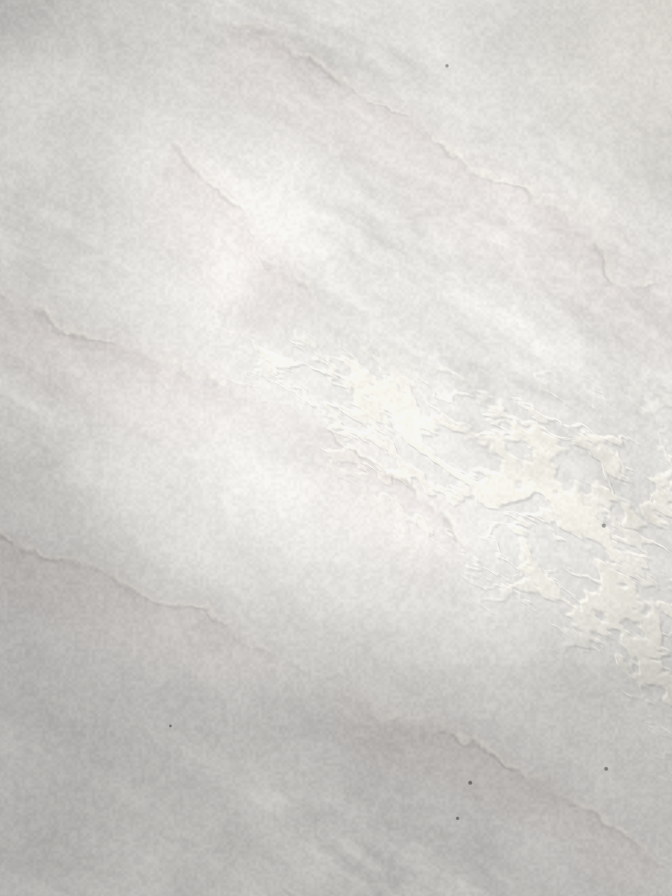
Reproduce this texture procedurally as a WebGL 1 fragment shader.

```glsl
precision highp float;
// Pale polished marble plaster with diagonal veins, lacy crust and soft uneven light.
uniform vec2 u_resolution;

float hash(vec2 p) {
  p = fract(p * vec2(0.1031, 0.1137));
  p += dot(p, p.yx + 33.33);
  return fract((p.x + p.y) * p.x * 17.3);
}

float noise(vec2 p) {
  vec2 i = floor(p), f = fract(p);
  f = f * f * (3.0 - 2.0 * f);
  return mix(mix(hash(i), hash(i + vec2(1, 0)), f.x),
             mix(hash(i + vec2(0, 1)), hash(i + vec2(1, 1)), f.x), f.y);
}

float fbm(vec2 p) {
  float sum = 0.0, amp = 0.5;
  for (int i = 0; i < 5; i++) {
    sum += amp * noise(p);
    p = mat2(1.6, 1.2, -1.2, 1.6) * p + 7.3;
    amp *= 0.5;
  }
  return sum / 0.97;
}

// x runs down along the veins, y runs across them
vec2 veinSpace(vec2 p) {
  return vec2(dot(p, vec2(0.83, -0.56)), dot(p, vec2(0.56, 0.83)));
}

// Height of the torn, lacy plaster crust
float crust(vec2 p) {
  vec2 q = veinSpace(p);
  q.y += 0.08 * (fbm(p * 6.0 + 40.0) - 0.5);
  float coarse = 1.0 - abs(2.0 * fbm(q * vec2(7.0, 15.0) + 11.0) - 1.0);
  float fine = 1.0 - abs(2.0 * fbm(q * vec2(11.0, 31.0) + 27.0) - 1.0);
  float x = p.x - 0.36;
  float band = abs(q.y - 0.87 - 0.14 * x) / (0.055 + 0.32 * max(x, 0.0));
  float mask = (1.0 - smoothstep(0.4, 1.15, band)) * smoothstep(-0.1, 0.1, x);
  float torn = 0.35 * (fbm(p * 20.0 + 70.0) - 0.5) - 0.09 * (1.0 - mask);
  float lace = max(smoothstep(0.86, 0.95, coarse + torn),
                   0.7 * smoothstep(0.88, 0.97, fine + torn));
  return lace * mask;
}

// Thin raised veins: x is the bright crest, y the shadow, z the wide stain
vec3 veins(vec2 p) {
  vec2 q = veinSpace(p);
  float bend = 0.2 * (fbm(p * 2.3 + 5.0) - 0.5) + 0.04 * (fbm(p * 13.0) - 0.5);
  bend += 0.016 * (fbm(p * 48.0 + 3.0) - 0.5);
  vec3 sum = vec3(0.0);
  for (int i = 0; i < 5; i++) {
    float k = float(i);
    float d = q.y + bend + 0.04 * sin(q.x * 4.0 + k * 2.4) - 0.31 - 0.245 * k;
    float present = smoothstep(0.3, 0.58, noise(vec2(q.x * 4.5 + k * 9.1, k * 5.7)));
    float broken = smoothstep(0.3, 0.62, fbm(p * 26.0 + k * 13.0));
    float width = 0.0022 + 0.003 * noise(vec2(q.x * 22.0, k * 3.0));
    float crest = exp(-d * d / (width * width)) * broken;
    float under = d + 1.6 * width;
    float shade = exp(-under * under / (width * width)) * broken;
    float stain = exp(-abs(d + 0.012) * (d < -0.012 ? 17.0 : 55.0));
    sum += vec3(crest, shade, stain) * present;
  }
  return sum;
}

// Sparse dark pits
float specks(vec2 p) {
  vec2 cell = floor(p * 14.0);
  vec2 centre = 0.2 + 0.6 * vec2(hash(cell + 3.0), hash(cell + 19.0));
  float r = 0.01 + 0.02 * hash(cell + 31.0);
  float d = length(fract(p * 14.0) - centre);
  return (1.0 - smoothstep(r, r + 0.035, d)) * step(0.98, hash(cell + 57.0));
}

float glow(vec2 p, vec2 centre, vec2 size) {
  vec2 d = veinSpace(p - centre) / size;
  return exp(-dot(d, d));
}

void main() {
  vec2 p = gl_FragCoord.xy / u_resolution.x;
  vec2 q = veinSpace(p);

  // Room light: bright middle, dim foot and edges, two window reflections
  float light = mix(0.72, 0.912, smoothstep(0.22, 0.68, p.y + 0.06 * p.x));
  float lit = smoothstep(0.2, 0.65, p.y);
  light -= (0.025 + 0.095 * lit) * (1.0 - smoothstep(0.0, 0.34, p.x));
  light -= 0.055 * lit * smoothstep(0.72, 1.02, p.x);
  light -= 0.06 * smoothstep(1.0, 1.35, p.y);
  light += 0.045 * glow(p, vec2(0.42, 1.02), vec2(0.1, 0.13));
  light += 0.1 * glow(p, vec2(0.05, 1.2), vec2(0.09, 0.11));
  light += 0.03 * glow(p, vec2(0.5, 0.58), vec2(0.3, 0.2));
  light += 0.012 * smoothstep(0.34, 0.348, p.y) * smoothstep(0.5, 0.65, p.x);

  // Cloudy body, mottling and fine streaks drawn out along the veins
  float warp = fbm(p * 3.0 + 20.0);
  float cloud = fbm(q * vec2(2.6, 5.0) + 1.6 * warp);
  float mottle = fbm(q * vec2(9.0, 15.0) + 2.0 * warp + 31.0);
  float streak = fbm(q * vec2(17.0, 55.0) + 4.0 * warp);
  float streaky = smoothstep(0.42, 0.62, fbm(q * vec2(2.0, 6.0) + 63.0));
  light += 0.11 * (cloud - 0.5) + 0.065 * (mottle - 0.5);
  light += 0.12 * streaky * (streak - 0.5);

  // Relief lit from the upper left
  vec3 vein = veins(p);
  float height = crust(p);
  float relief = height - crust(p + vec2(-0.003, 0.004));
  light += 0.035 * vein.x - 0.055 * vein.y - 0.032 * vein.z;
  light += 0.035 * height + 0.08 * relief;

  // Fine paper grain and pits
  float grain = noise(p * 230.0) + 0.6 * noise(p * 120.0 + 9.0) - 0.8;
  light += 0.042 * grain;
  light -= 0.28 * specks(p);

  // Neutral grey, cream on raised parts, faint rose in the stains
  vec3 color = light * vec3(1.004, 0.997, 0.982);
  color -= vec3(0.0, 0.003, 0.022) * clamp(height + 0.6 * vein.x, 0.0, 1.0);
  color += vec3(0.007, -0.005, -0.002) * vein.z;
  color -= vec3(0.0, 0.004, 0.016) * smoothstep(0.6, 1.0, p.x) * smoothstep(0.8, 1.3, p.y);
  gl_FragColor = vec4(clamp(color, 0.0, 0.97), 1.0);
}
```
